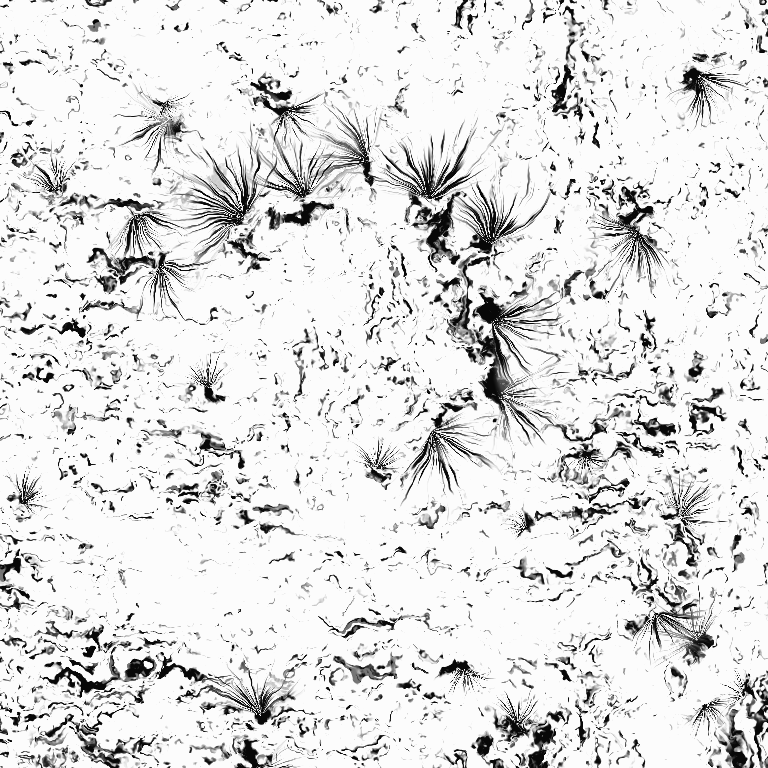
A WebGL 2 fragment shader for this texture map:

```glsl
#version 300 es
precision highp float;
// Black ink on white: lacy specks, combed root strokes and feathered tufts.

uniform vec2 u_resolution;
out vec4 fragColor;

float hash(vec2 p) {
    return fract(sin(dot(p, vec2(127.1, 311.7))) * 43758.5453);
}

float noise(vec2 p) {
    vec2 cell = floor(p), f = fract(p);
    f = f * f * (3.0 - 2.0 * f);
    return mix(mix(hash(cell), hash(cell + vec2(1, 0)), f.x),
               mix(hash(cell + vec2(0, 1)), hash(cell + vec2(1, 1)), f.x), f.y);
}

float fbm(vec2 p) {
    float sum = 0.0, amp = 0.533;
    for (int i = 0; i < 4; i++) {
        sum += amp * noise(p);
        p = mat2(0.8, 0.6, -0.6, 0.8) * p * 2.03 + 17.3;
        amp *= 0.5;
    }
    return sum;
}

// Two octaves that keep their axes, for grain with a direction
float streak(vec2 p) {
    return 0.64 * noise(p) + 0.36 * noise(p * 2.1 + 9.7);
}

// Adds one tuft: x is its ink, y is how far it clears the paper
vec2 tuft(vec2 d, vec2 axis, float radius, float lace, float lump, float seed) {
    float r = length(d) + 1e-4;
    vec2 dir = d / r;
    float bend = (hash(vec2(seed, 4.0)) - 0.5) * 7.0 * r;
    vec2 curled = mat2(cos(bend), sin(bend), -sin(bend), cos(bend)) * dir;

    // Ragged dark core
    float coreR = r * (0.3 + 1.4 * lump) / radius;
    float core = smoothstep(0.0, 0.16, lace - 0.36 - 0.36 * coreR);

    // Fine hairs fanning out on one side
    float hair = 0.6 * noise(curled * 23.0 + r * 16.0 + seed * 7.0)
               + 0.4 * noise(curled * 47.0 - r * 30.0 + seed * 3.0);
    float fan = smoothstep(0.0, 0.26, hair - 0.24 - 0.36 * r / radius);
    float side = dot(curled, axis) + 0.9 * (noise(dir * 2.0 + seed) - 0.5);
    float sector = smoothstep(0.1, 0.5, side);

    // White plume along the axis
    float along = dot(d, axis) / radius;
    float across = abs(dot(d, vec2(-axis.y, axis.x)) + 0.12 * radius * sin(along * 3.0));
    float plume = smoothstep(0.2, 0.1, across / radius + 0.16 * hair)
                * smoothstep(0.1, 0.5, along) * smoothstep(2.4, 1.6, along);
    plume *= step(0.4, hash(vec2(seed, 8.0)));

    float clearing = sector * smoothstep(2.1, 1.1, r / radius + 0.7 * hair);
    return vec2(mix(core, fan, sector) * (1.0 - plume), max(0.8 * clearing, plume));
}

void main() {
    vec2 p = gl_FragCoord.xy / u_resolution;
    vec2 wobble = vec2(fbm(p * 32.0), fbm(p * 32.0 + 51.0)) - 0.5;
    float upright = smoothstep(0.44, 0.56, noise(p * 4.5 + 3.0) + 0.25 * (p.x - 0.5));

    // Specks, denser in drifts
    float drift = fbm(p * 8.0 + 20.0);
    float grain = mix(streak(p * vec2(85, 140) + wobble * 9.0),
                      streak(p * vec2(140, 85) + wobble * 9.0), upright);
    float specks = smoothstep(0.0, 0.2, grain - 0.86 + 0.4 * drift);

    // Root strokes combed sideways or upright, in patches
    float patchiness = fbm(p * 8.0 + 71.0);
    float comb = mix(streak(p * vec2(17, 85) + wobble * 5.0),
                     streak(p * vec2(85, 17) + wobble * 5.0), upright);
    float strokes = smoothstep(0.0, 0.13, comb - 1.13 + 0.78 * patchiness);
    strokes *= 0.55 + 0.45 * smoothstep(0.25, 0.5, grain);

    // Tufts: an arc of large ones, then small ones scattered all over
    float lace = fbm(p * 62.0 + wobble * 5.0);
    float lump = fbm(p * 17.0 + 40.0);
    float tuftInk = 0.0, clearing = 0.0;
    for (int i = 0; i < 30; i++) {
        float seed = float(i) + 1.0;
        float turn = 6.283 * hash(vec2(seed, 1.0));
        vec2 center = vec2(hash(vec2(seed, 2.0)), hash(vec2(seed, 3.0)));
        float radius = mix(0.02, 0.055, hash(vec2(seed, 5.0)));
        if (i < 8) {
            float bearing = -0.8 + 0.43 * float(i);
            center = vec2(0.43, 0.57) + (0.17 + 0.07 * center.x) * vec2(cos(bearing), sin(bearing));
            turn = bearing + 1.6 * (center.y - 0.57) + 0.3 * turn - 0.9;
            radius = 0.06 + 0.4 * radius;
        }
        vec2 d = p - center + 0.012 * wobble;
        if (dot(d, d) > 9.0 * radius * radius) continue;
        vec2 mark = tuft(d, vec2(cos(turn), sin(turn)), radius, lace, lump, seed);
        tuftInk = max(tuftInk * (1.0 - 0.7 * mark.y), mark.x);
        clearing = max(clearing, mark.y);
    }

    float ink = max(max(specks, strokes) * (1.0 - clearing), tuftInk);
    fragColor = vec4(vec3(mix(0.99, 0.03, ink)), 1.0);
}
```
